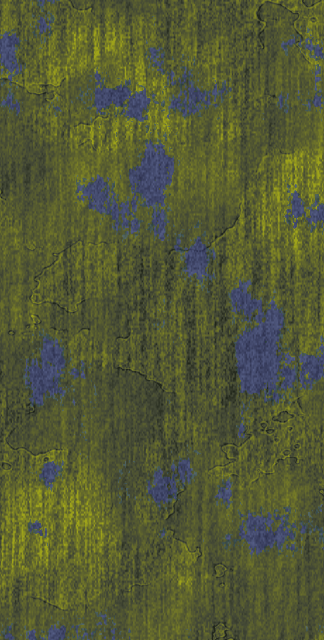
Give the GLSL for this texture, as a WebGL 2 fragment shader.

```glsl
#version 300 es
precision highp float;
// Weathered olive paint with vertical brush streaks, cracked flakes and ragged blue patches.
uniform vec2 u_resolution;
out vec4 fragColor;

float hash(vec2 cell) {
  uvec2 q = uvec2(ivec2(cell) + 4096) * uvec2(1597334673u, 3812015801u);
  uint h = (q.x ^ q.y) * 1597334673u;
  h = (h ^ (h >> 15u)) * 2246822519u;
  return float((h ^ (h >> 13u)) >> 8u) / 16777216.0;
}

float noise(vec2 p) {
  vec2 i = floor(p), f = fract(p);
  f = f * f * (3.0 - 2.0 * f);
  return mix(mix(hash(i), hash(i + vec2(1, 0)), f.x),
             mix(hash(i + vec2(0, 1)), hash(i + vec2(1, 1)), f.x), f.y);
}

float fbm(vec2 p) {
  float sum = 0.0, amp = 0.474;
  for (int k = 0; k < 5; k++) {
    sum += amp * noise(p);
    p = mat2(1.6, 1.2, -1.2, 1.6) * p + 17.3;
    amp *= 0.55;
  }
  return sum;
}

// Smooth flakes of the top coat; their outlines become cracks
float flakeField(vec2 p) {
  return fbm(p * vec2(3.2, 4.4) + 61.0);
}

// Bumpy surface, slightly stretched along the brush direction
float surface(vec2 p) {
  return fbm(p * vec2(38.0, 26.0) + 210.0);
}

void main() {
  vec2 p = gl_FragCoord.xy / u_resolution.x;
  float top = u_resolution.y / u_resolution.x;

  // Brush streaks and grain
  vec2 sway = p + vec2(0.006 * (noise(p * vec2(3.0, 6.0)) - 0.5), 0.0);
  float fineStreak = noise(sway * vec2(150.0, 7.0)) - 0.5;
  float wideStreak = noise(sway * vec2(62.0, 2.6) + 33.0) - 0.5;
  float grain = noise(p * vec2(230.0, 150.0) + 90.0) - 0.5;
  float speck = noise(p * vec2(170.0, 120.0) + 400.0) - 0.5;

  // Flakes and signed distance to their outline
  float field = flakeField(p);
  float e = 0.003;
  vec2 slope = vec2(flakeField(p + vec2(e, 0)), flakeField(p + vec2(0, e))) - field;
  float dist = (field - 0.53) / max(length(slope) / e, 0.5);
  float flake = smoothstep(-0.01, 0.03, dist);
  float crackMask = smoothstep(0.48, 0.62, noise(p * 7.0 + 140.0));
  float crack = exp(-pow(dist / 0.0028, 2.0)) * crackMask;
  float lip = exp(-pow((dist + 0.0055) / 0.003, 2.0)) * crackMask;

  // Olive brightness
  float broad = fbm(p * vec2(3.6, 2.8) + 25.0) - 0.5;
  float glow = smoothstep(0.0, 0.2, broad) * (1.0 - 0.7 * flake);
  float rough = mix(1.1, 0.65, flake);
  float relief = surface(p + vec2(-0.003, 0.004)) - surface(p + vec2(0.003, -0.004));
  float tone = 0.352 + 0.22 * broad - 0.033 * flake;
  tone += rough * (0.13 * fineStreak + 0.09 * wideStreak + 0.17 * grain + 0.20 * relief);
  tone += glow * (0.03 + 0.22 * max(fineStreak + 0.6 * grain, 0.0));
  tone += 0.09 * lip - 0.12 * crack;
  tone = clamp(tone, 0.13, 0.62);
  vec3 color = vec3(tone, tone + 0.02, min(0.19 - 0.3 * (tone - 0.33), tone * 0.8));

  // Blue patches, thinning out near the upper edge
  float patches = fbm(p * vec2(6.4, 6.0) + 7.0);
  patches += 0.26 * (noise(p * vec2(1.6, 2.4) + 52.0) - 0.5);
  patches += 0.10 * fineStreak + 0.08 * wideStreak + 0.06 * grain;
  patches -= 0.07 * smoothstep(top - 0.4, top - 0.1, p.y);
  float shade = 0.13 * grain + 0.06 * fineStreak + 0.12 * relief - 0.06 * crack;

  // Teal flecks around the rims, solid blue inside
  float teal = smoothstep(0.635, 0.655, patches + 0.16 * speck);
  float blue = smoothstep(0.662, 0.676, patches + 0.07 * speck);
  color = mix(color, vec3(0.25, 0.33, 0.34) + shade, 0.85 * teal);
  color = mix(color, vec3(0.255, 0.28, 0.415) + shade * vec3(0.8, 0.9, 1.1), blue);

  fragColor = vec4(clamp(color, 0.0, 1.0), 1.0);
}
```
